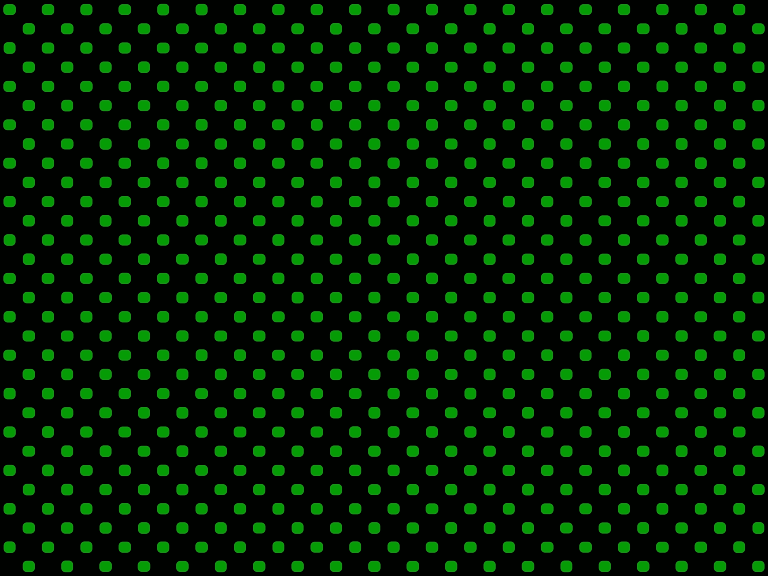
Write a WebGL 2 fragment shader that draws this pattern.

```glsl
#version 300 es
precision highp float;

uniform vec2 u_resolution;
out vec4 fragColor;

const vec2 REPEATS = vec2(20.0, 15.0);
const vec2 DOT_HALF_SIZE = vec2(0.160, 0.147);
const float CORNER_RADIUS = 0.11;
const float SIZE_VARIATION = 0.006;
const float RIM_WIDTH = 0.05;

const vec3 GROUND = vec3(0.0, 0.006, 0.0);
const vec3 DOT_CORE = vec3(0.02, 0.61, 0.02);
const vec3 DOT_RIM = vec3(0.13, 0.58, 0.13);

float hash(vec2 p) {
    return fract(sin(dot(p, vec2(127.1, 311.7))) * 43758.5453);
}

float roundedBox(vec2 p, vec2 halfSize, float radius) {
    vec2 q = abs(p) - halfSize + radius;
    return length(max(q, 0.0)) + min(max(q.x, q.y), 0.0) - radius;
}

// Distance to the dot of one lattice; cell ids wrap so the edges meet.
float dotLattice(vec2 grid, vec2 center, vec2 repeats, float seed) {
    vec2 id = mod(floor(grid), repeats);
    float swell = (hash(id + seed) - 0.5) * 2.0 * SIZE_VARIATION;
    vec2 halfSize = DOT_HALF_SIZE + vec2(swell, -swell);
    return roundedBox(fract(grid) - center, halfSize, CORNER_RADIUS);
}

vec3 shadeDot(float dist, float pixel) {
    float coverage = smoothstep(0.5 * pixel, -0.5 * pixel, dist);
    float core = smoothstep(0.0, RIM_WIDTH, -dist);
    return mix(GROUND, mix(DOT_RIM, DOT_CORE, core), coverage);
}

void main() {
    vec2 grid = gl_FragCoord.xy / u_resolution * REPEATS;
    float pixel = REPEATS.y / u_resolution.y;

    // Two staggered lattices make the diagonal arrangement.
    float upper = dotLattice(grid, vec2(0.25, 0.75), REPEATS, 3.0);
    float lower = dotLattice(grid, vec2(0.75, 0.25), REPEATS, 41.0);

    fragColor = vec4(shadeDot(min(upper, lower), pixel), 1.0);
}
```
